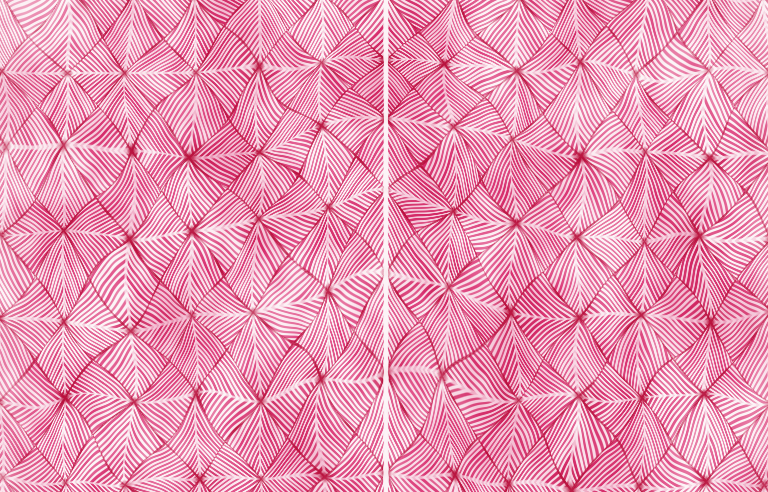
Give the GLSL for this pattern, as a Shadertoy shader.

```glsl
// Pen-hatched lattice of diamonds, 12 nodes across and 6 down, split by a pale fold.
// The lattice is bent by gradient noise; its diagonals give unit cells, and each cell
// is filled with chevrons that meet on an upright or a level spine.

const vec2 REPEATS = vec2(12.0, 6.0);
const vec2 LATTICE_SHIFT = vec2(0.03, 0.12);
const float FOLD_X = 6.03;
const vec3 PAPER = vec3(0.99, 0.96, 0.97);
const vec3 WASH = vec3(0.94, 0.66, 0.77);
const vec3 PINK_INK = vec3(0.86, 0.19, 0.45);
const vec3 CRIMSON = vec3(0.72, 0.06, 0.23);

float hash(vec2 p) {
    p = fract(p * vec2(0.1031, 0.1137));
    p += dot(p, p.yx + 33.33);
    return fract((p.x + p.y) * p.x * 17.3);
}

vec2 gradient(vec2 p) {
    float angle = 6.2832 * hash(p + 41.0);
    return vec2(cos(angle), sin(angle));
}

float gradientNoise(vec2 p) {
    vec2 i = floor(p), f = fract(p);
    vec2 u = f * f * f * (f * (f * 6.0 - 15.0) + 10.0);
    vec2 e = vec2(1.0, 0.0);
    float low = mix(dot(gradient(i), f), dot(gradient(i + e), f - e), u.x);
    float high = mix(dot(gradient(i + e.yx), f - e.yx),
                     dot(gradient(i + 1.0), f - 1.0), u.x);
    return mix(low, high, u.y);
}

// Soft stroke: 1 on the line, 0 beyond its half width
float stroke(float dist, float halfWidth, float blur) {
    return 1.0 - smoothstep(halfWidth - 0.5 * blur, halfWidth + 0.5 * blur, dist);
}

// Rows rise toward the fold, and nodes wander by hand
vec2 bendLattice(vec2 q) {
    float fromFold = q.x - FOLD_X;
    float rise = 0.55 * exp(-0.4 * fromFold * fromFold)
               * sin(3.1416 * clamp(q.y / REPEATS.y, 0.0, 1.0));
    vec2 wander = vec2(gradientNoise(q * 0.85 + 7.3), gradientNoise(q * 0.85 + 63.7));
    wander.x *= smoothstep(0.0, 0.8, abs(fromFold));
    return q - LATTICE_SHIFT - vec2(0.0, rise) + 0.26 * wander;
}

// Chevron hatch in one cell: x = ink amount, y = distance from the spine
vec2 chevrons(vec2 f, vec2 cell, float wobble, float pixel) {
    bool level = mod(cell.x + cell.y, 2.0) < 0.5;
    float pick = hash(cell + 5.0);
    vec2 g = level ? f : vec2(f.x, 1.0 - f.y);
    if (level && pick > 0.5) g = 1.0 - g;
    float along = 0.5 * (g.x + g.y);
    float across = 0.5 * abs(g.x - g.y);
    float lean = mix(1.1, 1.9, hash(cell + 19.0));
    float count = mix(12.0, 14.5, pick) / sqrt(0.5 + 0.5 * lean * lean);
    float phase = count * (along + lean * across) + wobble;
    float line = hash(cell * 7.0 + floor(phase));
    float blur = pixel * count * sqrt(0.5 + 0.5 * lean * lean);
    float ink = stroke(abs(fract(phase) - 0.5), mix(0.19, 0.31, line), blur);
    return vec2(ink * mix(0.75, 1.0, line), across + 0.012 * (line - 0.5));
}

void mainImage(out vec4 fragColor, in vec2 fragCoord) {
    vec2 uv = fragCoord / iResolution.xy;
    vec2 q = uv * REPEATS;
    float pixel = length(REPEATS / iResolution.xy);
    vec2 p = bendLattice(q);

    // Diagonal axes turn every diamond into a unit cell
    vec2 diagonal = vec2(p.x + p.y, p.x - p.y);
    vec2 cell = floor(diagonal), f = diagonal - cell;
    float wear = gradientNoise(q * 0.7 + 21.0);
    float grain = gradientNoise(q * 3.1 + 90.0);

    // Faded margins and corners
    float margin = smoothstep(0.0, 0.13, uv.x + 0.04) * smoothstep(0.0, 0.1, 1.04 - uv.x);
    float corner = smoothstep(0.75, 1.05, uv.y) * smoothstep(0.2, 0.5, abs(uv.x - 0.5));
    float strength = mix(0.6, 1.0, margin) * (1.0 - 0.25 * corner);
    strength *= clamp(0.9 + 0.35 * wear + 0.2 * grain, 0.5, 1.0);

    // Washed paper and hatching
    float tint = clamp(0.28 + 0.7 * wear + 0.4 * grain
                       + 0.3 * (hash(cell + 31.0) - 0.5), 0.0, 0.8) * strength;
    vec3 color = mix(PAPER, WASH, tint);
    vec2 hatch = chevrons(f, cell, 0.45 * grain, pixel);
    float spineGap = stroke(hatch.y, 0.014 + 0.012 * hash(cell + 3.0), pixel);
    float ink = hatch.x * strength * (1.0 - 0.75 * spineGap);

    // Crimson smears gather around the nodes
    vec2 toNode = (fract(p + 0.5) - 0.5) * vec2(1.0, 1.28);
    float nodeDistance = length(toNode);
    float smear = exp(-5.0 * nodeDistance) * clamp(0.65 + 1.2 * grain, 0.0, 1.0);
    vec3 inkColor = mix(PINK_INK, CRIMSON, clamp(smear + 0.5 * wear, 0.0, 1.0));
    color = mix(color, inkColor, ink);

    // Diamond outlines and node blots
    vec2 edge = min(f, 1.0 - f);
    float outline = stroke(min(edge.x, edge.y), 0.017 + 0.012 * grain, pixel);
    color = mix(color, CRIMSON, outline * (0.68 + 0.5 * grain) * strength);
    float blot = stroke(nodeDistance, 0.06 + 0.05 * grain, 0.11);
    color = mix(color, CRIMSON, 0.8 * blot * strength);

    // Pale fold with ragged sides
    float ragged = 0.014 * gradientNoise(vec2(q.y * 14.0, 2.5));
    float fold = stroke(abs(q.x - FOLD_X) + ragged, 0.038, pixel);
    color = mix(color, PAPER, 0.95 * fold);

    fragColor = vec4(color, 1.0);
}
```
